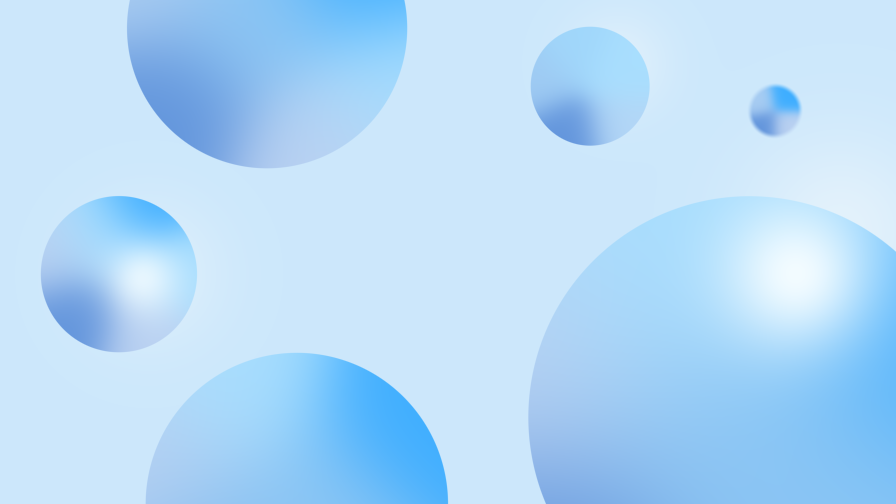
Reproduce this background procedurally as a WebGL 1 fragment shader.

```glsl
precision highp float;

uniform vec2 u_resolution;

const vec3 BACKDROP = vec3(0.80, 0.907, 0.985);
const vec3 HALO = vec3(0.89, 0.946, 0.985);
const vec3 WHITE = vec3(0.95, 0.985, 1.0);
const vec3 PALE = vec3(0.66, 0.87, 0.995);
const vec3 SKY = vec3(0.55, 0.775, 0.955);
const vec3 AZURE = vec3(0.24, 0.68, 1.0);
const vec3 LILAC = vec3(0.73, 0.82, 0.945);
const vec3 PERIWINKLE = vec3(0.38, 0.58, 0.86);

// Soft falloff: 1 at the centre, fading over the given size
float falloff(vec2 p, vec2 centre, float size) {
  vec2 d = (p - centre) / size;
  return exp(-dot(d, d));
}

// Weighted colour anchor; sum several, then divide rgb by a
vec4 anchor(vec2 q, vec2 at, vec3 colour) {
  return vec4(colour, 1.0) * falloff(q, at, 0.56);
}

vec3 blend(vec4 sum) {
  return sum.rgb / sum.a;
}

// Position inside a ball, in radii, held to its rim
vec2 ballSpace(vec2 p, vec2 centre, float radius) {
  vec2 q = (p - centre) / radius;
  return q / max(1.0, length(q));
}

float disc(vec2 p, vec2 centre, float radius, float blur) {
  return 1.0 - smoothstep(-blur, blur, length(p - centre) - radius);
}

vec3 topBall(vec2 q) {
  return blend(anchor(q, vec2(0.75, 0.45), AZURE)
    + anchor(q, vec2(-0.1, 0.1), SKY)
    + anchor(q, vec2(-0.95, 0.4), mix(SKY, LILAC, 0.7))
    + anchor(q, vec2(-0.75, -0.6), PERIWINKLE)
    + anchor(q, vec2(0.4, -0.95), LILAC)
    + anchor(q, vec2(0.95, -0.4), PALE));
}

vec3 paleBall(vec2 q) {
  return blend(anchor(q, vec2(0.6, 0.3), PALE)
    + anchor(q, vec2(-0.3, 0.7), mix(PALE, SKY, 0.3))
    + anchor(q, vec2(-0.95, 0.15), mix(SKY, LILAC, 0.4))
    + anchor(q, vec2(-0.45, -0.9), PERIWINKLE)
    + anchor(q, vec2(0.6, -0.75), mix(PALE, LILAC, 0.6)));
}

vec3 smallBall(vec2 q) {
  return blend(anchor(q, vec2(0.5, 0.65), AZURE)
    + anchor(q, vec2(-0.7, 0.45), mix(SKY, LILAC, 0.6))
    + anchor(q, vec2(-0.5, -0.7), PERIWINKLE)
    + anchor(q, vec2(0.5, -0.7), LILAC));
}

vec3 leftBall(vec2 q) {
  vec3 colour = blend(anchor(q, vec2(0.35, 0.95), AZURE)
    + anchor(q, vec2(-0.3, 0.6), PALE)
    + anchor(q, vec2(-0.95, 0.3), LILAC)
    + anchor(q, vec2(-0.65, -0.6), PERIWINKLE)
    + anchor(q, vec2(0.4, -0.9), LILAC)
    + anchor(q, vec2(0.95, 0.05), PALE));
  return mix(colour, WHITE, 0.85 * falloff(q, vec2(0.3, -0.05), 0.48));
}

vec3 bottomBall(vec2 q) {
  return blend(anchor(q, vec2(0.75, 0.6), AZURE)
    + anchor(q, vec2(-0.4, 0.8), PALE)
    + anchor(q, vec2(-1.0, 0.2), LILAC)
    + anchor(q, vec2(-0.65, -0.35), mix(SKY, PERIWINKLE, 0.2))
    + anchor(q, vec2(0.1, -0.1), SKY));
}

vec3 largeBall(vec2 q) {
  vec3 colour = blend(anchor(q, vec2(0.8, 0.3), mix(AZURE, SKY, 0.3))
    + anchor(q, vec2(0.1, 0.95), PALE)
    + anchor(q, vec2(-0.45, 0.65), PALE)
    + anchor(q, vec2(-1.0, 0.2), LILAC)
    + anchor(q, vec2(-0.9, -0.65), PERIWINKLE)
    + anchor(q, vec2(-0.15, -0.1), SKY)
    + anchor(q, vec2(0.4, -0.5), SKY));
  return mix(colour, WHITE, falloff(q, vec2(0.21, 0.65), 0.33));
}

void main() {
  // Height runs 0 to 1, with the layout centred across the width
  vec2 p = (gl_FragCoord.xy - 0.5 * u_resolution) / u_resolution.y
    + vec2(0.8889, 0.5);
  float edge = 0.75 / u_resolution.y;

  vec2 topAt = vec2(0.530, 0.944);
  vec2 paleAt = vec2(1.171, 0.829);
  vec2 smallAt = vec2(1.538, 0.780);
  vec2 leftAt = vec2(0.236, 0.456);
  vec2 bottomAt = vec2(0.589, 0.0);
  vec2 largeAt = vec2(1.487, 0.172);

  // Faint light behind three of the balls
  vec3 colour = BACKDROP;
  colour = mix(colour, HALO, 0.8 * falloff(p, paleAt + vec2(0.055, 0.045), 0.10));
  colour = mix(colour, HALO, 0.8 * falloff(p, leftAt + vec2(0.06, 0.0), 0.14));
  colour = mix(colour, HALO, falloff(p, largeAt + vec2(0.18, 0.37), 0.19));

  // Balls
  colour = mix(colour, topBall(ballSpace(p, topAt, 0.278)), disc(p, topAt, 0.278, edge));
  colour = mix(colour, paleBall(ballSpace(p, paleAt, 0.118)), disc(p, paleAt, 0.118, edge));
  colour = mix(colour, smallBall(ballSpace(p, smallAt, 0.05)), disc(p, smallAt, 0.05, edge + 0.005));
  colour = mix(colour, leftBall(ballSpace(p, leftAt, 0.155)), disc(p, leftAt, 0.155, edge));
  colour = mix(colour, bottomBall(ballSpace(p, bottomAt, 0.3)), disc(p, bottomAt, 0.3, edge));
  colour = mix(colour, largeBall(ballSpace(p, largeAt, 0.4387)), disc(p, largeAt, 0.4387, edge));

  gl_FragColor = vec4(colour, 1.0);
}
```
